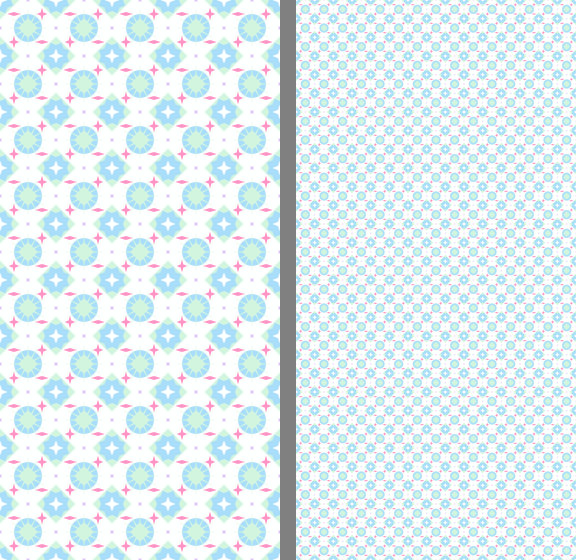
Left: one tile. Right: repeated 3 by 3.
A WebGL 1 fragment shader for this pattern:

```glsl
precision highp float;

// Pastel tile of sunburst discs alternating with star-filled diamonds, 5 by 10 repeats.
// Each cell is folded around its centre, corners, edge midpoints and quarter points,
// and every motif is a signed distance painted in order, smoothed over one pixel.

uniform vec2 u_resolution;

const vec2 REPEATS = vec2(5.0, 10.0);
const float PI = 3.14159265;

const vec3 WHITE = vec3(0.995, 1.0, 1.0);
const vec3 SKY = vec3(0.66, 0.87, 0.98);
const vec3 MINT = vec3(0.82, 0.96, 0.87);
const vec3 PINK = vec3(1.0, 0.58, 0.77);
const vec3 LILAC = vec3(0.87, 0.76, 0.97);

// Offset from the nearest point of a unit grid shifted by origin
vec2 around(vec2 p, vec2 origin) {
  return fract(p - origin + 0.5) - 0.5;
}

// Signed distance to a rhombus with the given half diagonals
float rhombus(vec2 p, vec2 halfSize) {
  vec2 q = abs(p);
  return (dot(q, halfSize.yx) - halfSize.x * halfSize.y) / length(halfSize);
}

// Signed distance to the edges of a star; turn rotates it in radians
float star(vec2 p, float points, float outer, float inner, float turn) {
  float wedge = 2.0 * PI / points;
  float angle = atan(p.y, p.x + 1e-6) - turn;
  angle = abs(mod(angle + 0.5 * wedge, wedge) - 0.5 * wedge);
  vec2 q = length(p) * vec2(cos(angle), sin(angle));
  vec2 tip = vec2(outer, 0.0);
  vec2 edge = inner * vec2(cos(0.5 * wedge), sin(0.5 * wedge)) - tip;
  return dot(q - tip, normalize(vec2(edge.y, -edge.x)));
}

float square(vec2 p, float halfSize) {
  return max(abs(p.x), abs(p.y)) - halfSize;
}

vec3 paint(vec3 base, vec3 ink, float dist, float pixel) {
  return mix(base, ink, clamp(0.5 - dist / pixel, 0.0, 1.0));
}

// Disc with twelve tapering rays and a diamond heart
vec3 sunburst(vec3 color, vec2 p, float pixel) {
  color = paint(color, SKY, length(p) - 0.248, pixel);
  color = paint(color, MINT, star(p, 12.0, 0.34, 0.07, 0.0), pixel);
  return paint(color, MINT, rhombus(p, vec2(0.175)), pixel);
}

// Diamond holding an eight-pointed star with a white sparkle
vec3 medallion(vec3 color, vec2 p, float pixel) {
  color = paint(color, MINT, rhombus(p, vec2(0.347)), pixel);
  color = paint(color, SKY, star(p, 8.0, 0.255, 0.195, PI / 8.0), pixel);
  return paint(color, WHITE, star(p, 4.0, 0.135, 0.052, 0.0), pixel);
}

// Upright sparkles and flat lozenges alternate like a checkerboard
vec3 accents(vec3 color, vec2 cell, float pixel) {
  vec2 p = around(cell * 2.0, vec2(0.5)) * 0.5;
  vec2 side = fract(cell) - 0.5;
  float sparkle = star(p * vec2(1.2, 1.0), 4.0, 0.112, 0.042, 0.0);
  float lozenge = rhombus(p, vec2(0.12, 0.036));
  return paint(color, PINK, side.x * side.y > 0.0 ? sparkle : lozenge, pixel);
}

void main() {
  vec2 cell = gl_FragCoord.xy / u_resolution * REPEATS;
  float pixel = REPEATS.x / u_resolution.x;

  vec3 color = WHITE;
  color = medallion(color, around(cell, vec2(0.0)), pixel);
  color = sunburst(color, around(cell, vec2(0.5)), pixel);
  color = accents(color, cell, pixel);

  // Small squares on the edge midpoints
  float dots = min(square(around(cell, vec2(0.5, 0.0)), 0.025),
                   square(around(cell, vec2(0.0, 0.5)), 0.025));
  color = paint(color, LILAC, dots, pixel);

  gl_FragColor = vec4(color, 1.0);
}
```
